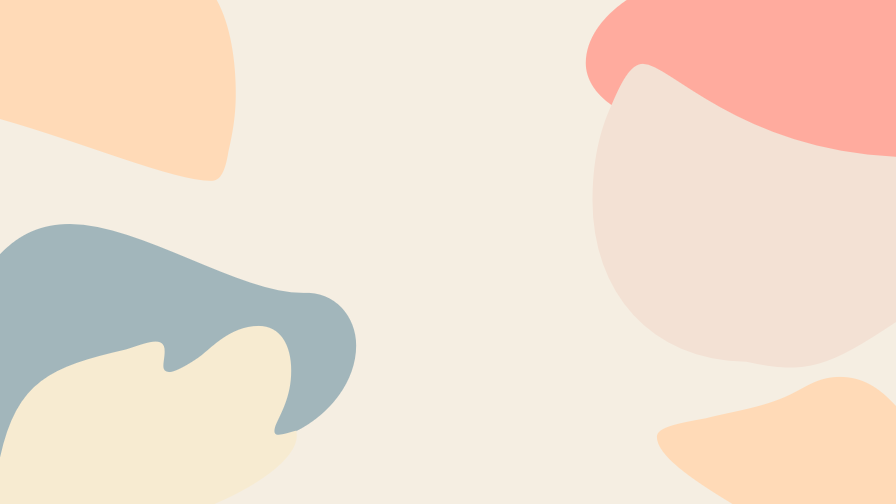
This background is drawn by a WebGL 2 fragment shader. Its source:

```glsl
#version 300 es
precision highp float;
// Flat pastel blobs resting in the corners of a pale cream field.
// Each outline is a path of cubic curves on a 16 x 9 canvas; its signed
// distance is gathered piece by piece, then filled with a soft edge.

uniform vec2 u_resolution;
out vec4 outColor;

const int STEPS = 16;

vec2 point;      // current position on the canvas
vec2 start, pen; // first and latest point of the open path
float nearest;   // squared distance to the path
float side;      // -1 inside, +1 outside

void moveTo(float x, float y) {
  start = pen = vec2(x, y);
  nearest = 1e6;
  side = 1.0;
}

// Adds a straight edge: updates the distance and the crossing parity
void edgeTo(vec2 end) {
  vec2 edge = end - pen;
  vec2 rel = point - pen;
  float along = clamp(dot(rel, edge) / max(dot(edge, edge), 1e-8), 0.0, 1.0);
  vec2 gap = rel - edge * along;
  nearest = min(nearest, dot(gap, gap));
  bvec3 test = bvec3(point.y >= pen.y, point.y < end.y, edge.x * rel.y > edge.y * rel.x);
  if (all(test) || !any(test)) side = -side;
  pen = end;
}

void lineTo(float x, float y) {
  edgeTo(vec2(x, y));
}

// Adds a cubic curve, flattened into short edges
void curveTo(float bx, float by, float cx, float cy, float dx, float dy) {
  vec2 a = pen, b = vec2(bx, by), c = vec2(cx, cy), d = vec2(dx, dy);
  for (int i = 1; i <= STEPS; i++) {
    float t = float(i) / float(STEPS);
    vec2 bc = mix(b, c, t);
    edgeTo(mix(mix(mix(a, b, t), bc, t), mix(bc, mix(c, d, t), t), t));
  }
}

// Closes the path and paints it over the colour below
void fillPath(inout vec3 color, vec3 paint) {
  edgeTo(start);
  float pixel = 9.0 / u_resolution.y;
  float coverage = clamp(0.5 - side * sqrt(nearest) / pixel, 0.0, 1.0);
  color = mix(color, paint, coverage);
}

void main() {
  point = gl_FragCoord.xy / u_resolution * vec2(16.0, 9.0);
  vec3 peach = vec3(1.0, 0.855, 0.718);
  vec3 color = vec3(0.961, 0.933, 0.886);

  // Peach blob, upper left
  moveTo(3.87, 9.0);
  curveTo(4.12, 8.55, 4.21, 7.9, 4.21, 7.33);
  curveTo(4.21, 6.95, 4.16, 6.65, 4.08, 6.3);
  curveTo(4.02, 5.92, 3.93, 5.77, 3.77, 5.77);
  curveTo(3.1, 5.77, 1.5, 6.45, 0.0, 6.875);
  lineTo(-1.0, 7.2);
  lineTo(-1.0, 10.0);
  lineTo(3.3, 10.0);
  fillPath(color, peach);

  // Coral cap, upper right
  moveTo(11.19, 9.0);
  curveTo(10.75, 8.7, 10.46, 8.3, 10.46, 7.875);
  curveTo(10.46, 7.6, 10.62, 7.33, 10.92, 7.125);
  lineTo(12.0, 6.5);
  lineTo(17.0, 5.5);
  lineTo(17.0, 10.0);
  lineTo(12.6, 10.0);
  fillPath(color, vec3(1.0, 0.671, 0.62));

  // Beige blob below the cap
  moveTo(10.92, 7.125);
  curveTo(11.08, 7.5, 11.25, 7.86, 11.48, 7.86);
  curveTo(11.95, 7.87, 13.2, 6.33, 16.0, 6.2);
  lineTo(17.0, 6.2);
  lineTo(17.0, 3.9);
  lineTo(16.0, 3.25);
  curveTo(14.8, 2.45, 14.4, 2.3, 13.33, 2.54);
  curveTo(11.6, 2.56, 10.58, 3.8, 10.58, 5.42);
  curveTo(10.58, 6.1, 10.7, 6.65, 10.92, 7.125);
  fillPath(color, vec3(0.953, 0.882, 0.831));

  // Peach hill, lower right
  moveTo(16.0, 1.75);
  curveTo(15.7, 2.08, 15.4, 2.27, 15.0, 2.27);
  curveTo(14.65, 2.27, 14.45, 2.13, 14.2, 2.0);
  curveTo(13.7, 1.73, 13.1, 1.66, 12.6, 1.53);
  curveTo(12.1, 1.44, 11.73, 1.37, 11.73, 1.2);
  curveTo(11.73, 0.88, 12.3, 0.47, 13.08, 0.0);
  lineTo(14.0, -1.0);
  lineTo(17.0, -1.0);
  lineTo(17.0, 0.7);
  fillPath(color, peach);

  // Blue-grey wave, lower left
  moveTo(0.0, 4.46);
  curveTo(0.35, 4.83, 0.75, 5.0, 1.25, 5.0);
  curveTo(2.5, 5.0, 4.3, 3.75, 5.42, 3.77);
  curveTo(5.98, 3.8, 6.36, 3.35, 6.36, 2.83);
  curveTo(6.36, 2.2, 5.9, 1.6, 5.27, 1.29);
  lineTo(4.5, 1.0);
  lineTo(-1.0, 0.3);
  lineTo(-1.0, 3.4);
  fillPath(color, vec3(0.635, 0.714, 0.733));

  // Notched cream blob in front of the wave
  moveTo(0.0, 0.83);
  curveTo(0.3, 2.2, 0.9, 2.45, 2.25, 2.76);
  curveTo(2.6, 2.87, 2.95, 3.03, 2.94, 2.72);
  curveTo(2.94, 2.55, 2.86, 2.38, 3.0, 2.36);
  curveTo(3.08, 2.33, 3.35, 2.48, 3.55, 2.62);
  curveTo(3.75, 2.76, 4.1, 3.18, 4.62, 3.18);
  curveTo(5.0, 3.18, 5.2, 2.85, 5.2, 2.38);
  curveTo(5.2, 1.9, 5.0, 1.6, 4.92, 1.4);
  curveTo(4.88, 1.28, 4.9, 1.22, 5.0, 1.24);
  curveTo(5.1, 1.25, 5.2, 1.29, 5.29, 1.31);
  curveTo(5.4, 0.9, 4.7, 0.37, 3.83, 0.0);
  lineTo(3.0, -1.0);
  lineTo(-1.0, -1.0);
  fillPath(color, vec3(0.969, 0.922, 0.82));

  outColor = vec4(color, 1.0);
}
```
